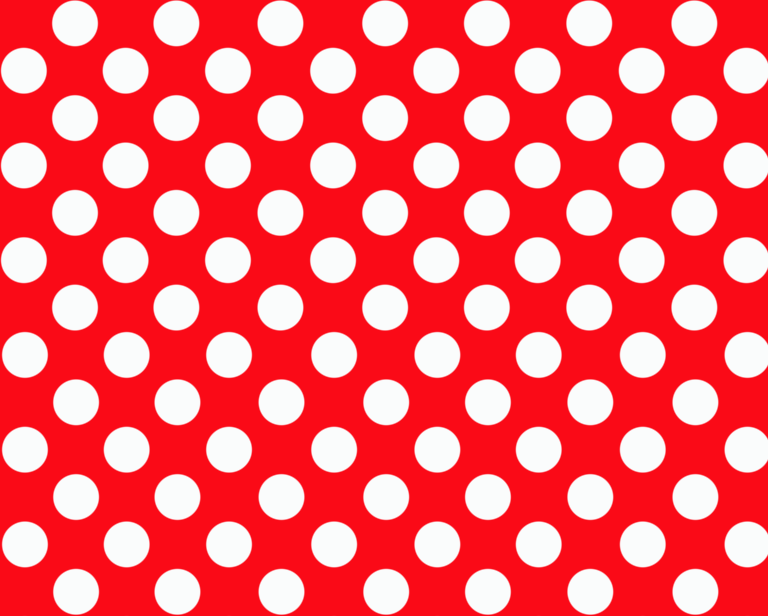
Reproduce this pattern procedurally as a WebGL 2 fragment shader.

```glsl
#version 300 es
precision highp float;

uniform vec2 u_resolution;
out vec4 fragColor;

// Lengths are fractions of the canvas width, measured from the top left
const vec3 RED = vec3(0.98, 0.04, 0.09);
const vec3 WHITE = vec3(0.98, 0.99, 0.99);
const vec2 FIRST_DOT = vec2(0.0295, 0.0304);
const vec2 PITCH = vec2(0.0672, 0.06168);  // half a column, one row
const float RADIUS = 0.0298;
const float SOFTNESS = 0.0013;             // half width of the dot edge
const float WAVE_SIZE = 0.0016;            // uneven column spacing
const float WAVE_COLUMNS = 7.0;
const float SHIFTED_ROW = 7.0;             // rows from here on sit further right
const float ROW_SHIFT = 0.0014;
const float TAU = 6.2831853;

vec2 dotCenter(vec2 cell) {
    vec2 center = FIRST_DOT + cell * PITCH;
    center.x += WAVE_SIZE * cos(TAU * cell.x / WAVE_COLUMNS);
    center.x += ROW_SHIFT * step(SHIFTED_ROW - 0.5, cell.y);
    return center;
}

// Signed distance to the nearest dot of the staggered grid
float dotDistance(vec2 p) {
    vec2 home = round((p - FIRST_DOT) / PITCH);
    float nearest = 1.0;
    for (int y = -1; y <= 1; y++) {
        for (int x = -1; x <= 1; x++) {
            vec2 cell = home + vec2(x, y);
            // Only every other cell holds a dot
            if (mod(cell.x + cell.y, 2.0) > 0.5) {
                nearest = min(nearest, distance(p, dotCenter(cell)));
            }
        }
    }
    return nearest - RADIUS;
}

void main() {
    vec2 p = vec2(gl_FragCoord.x, u_resolution.y - gl_FragCoord.y) / u_resolution.x;
    float edge = max(SOFTNESS, 0.7 / u_resolution.x);
    float cover = 1.0 - smoothstep(-edge, edge, dotDistance(p));
    fragColor = vec4(mix(RED, WHITE, cover), 1.0);
}
```
